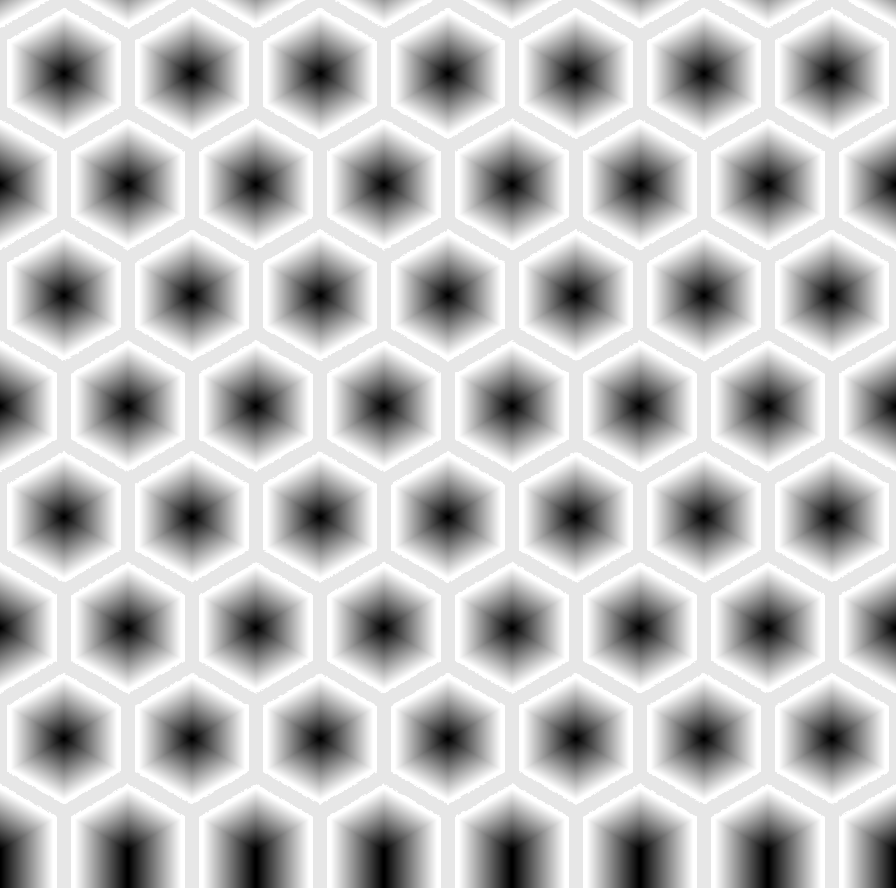
This pattern is drawn by a Shadertoy shader. Its source:

```glsl
#define COLUMNS 7.0        // hexagons across the canvas
#define BASE_ROW 0.30      // height of the lowest row of centres, in pitches
#define APOTHEM 0.445      // half width of a hexagon, in pitches
#define BLACK_POINT 0.015  // fraction of the apothem that stays black
#define CONTRAST 1.09      // gradient reaches white just inside the rim
#define GROUT 0.906        // grey of the gaps
#define ROUGHNESS 0.014    // wear of the slanted edges, in pitches
#define GRAIN 73.0         // wear cells per pitch

const vec2 LATTICE = vec2(1.0, 1.7320508);

float hash(vec2 p) {
    return fract(sin(dot(p, vec2(127.1, 311.7))) * 43758.5453);
}

// Offset from the nearest centre of a triangular lattice
vec2 hexOffset(vec2 p) {
    vec2 a = mod(p + 0.5 * LATTICE, LATTICE) - 0.5 * LATTICE;
    vec2 b = mod(p, LATTICE) - 0.5 * LATTICE;
    return dot(a, a) < dot(b, b) ? a : b;
}

void mainImage(out vec4 fragColor, in vec2 fragCoord) {
    vec2 p = fragCoord / iResolution.x * COLUMNS;
    float pixel = COLUMNS / iResolution.x;

    // Below the lowest centres the rows stretch straight down
    vec2 q = abs(hexOffset(vec2(p.x, max(p.y - BASE_ROW, 0.0))));

    // Distances to the upright and slanted sides
    float upright = q.x;
    float slanted = dot(q, vec2(0.5, 0.8660254));
    float radius = max(upright, slanted);

    // Radial ramp from black to white
    float tone = clamp((radius / APOTHEM - BLACK_POINT) * CONTRAST, 0.0, 1.0);

    // Gaps, with grainy slanted edges
    float wear = (hash(floor(p * GRAIN)) - 0.5) * ROUGHNESS;
    float edge = max(upright, slanted + wear) - APOTHEM;
    float gap = smoothstep(-0.5 * pixel, 0.5 * pixel, edge);

    fragColor = vec4(vec3(mix(tone, GROUT, gap)), 1.0);
}
```
